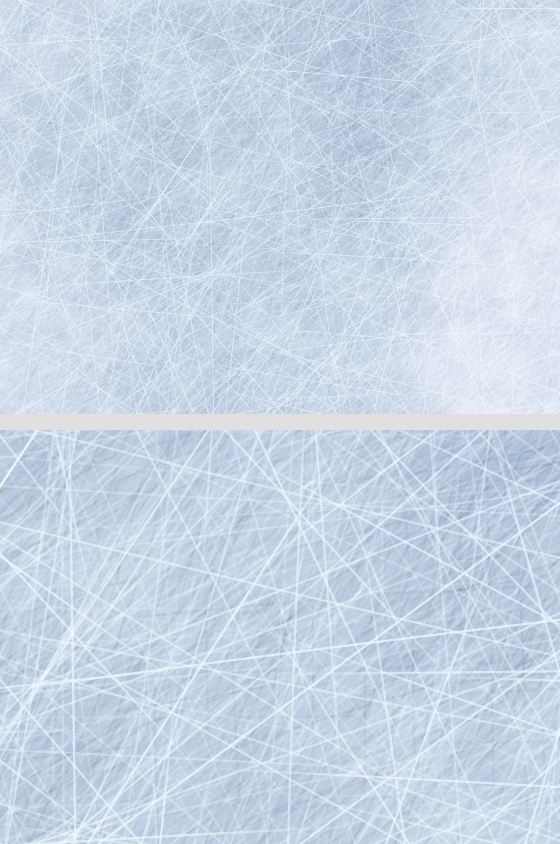
Top: the whole. Bottom: its middle third, enlarged.
Write a Shadertoy shader that draws this texture.

```glsl
// Scratched ice: a cloudy blue sheet with pale haze toward the sides,
// fine diagonal grain, and a web of long thin white scratches. Scratches
// come from many rotated grids holding one jittered stroke per cell.

const vec3 ICE_BLUE = vec3(0.700, 0.772, 0.858);
const vec3 HAZE_WHITE = vec3(0.865, 0.890, 0.942);
const vec3 SCRATCH_WHITE = vec3(0.935, 0.975, 1.0);
const int GRAIN_LAYERS = 30;
const int SCRATCH_LAYERS = 46;
const float PI = 3.14159;

float hash(vec2 p) {
    return fract(sin(dot(p, vec2(127.1, 311.7))) * 43758.5453);
}

float valueNoise(vec2 p) {
    vec2 cell = floor(p);
    vec2 f = fract(p);
    f = f * f * (3.0 - 2.0 * f);
    float low = mix(hash(cell), hash(cell + vec2(1.0, 0.0)), f.x);
    float high = mix(hash(cell + vec2(0.0, 1.0)), hash(cell + 1.0), f.x);
    return mix(low, high, f.y);
}

float cloud(vec2 p) {
    float sum = 0.0;
    float weight = 0.5;
    for (int i = 0; i < 4; i++) {
        sum += weight * valueNoise(p);
        p = mat2(0.8, 0.6, -0.6, 0.8) * p * 2.1 + 5.3;
        weight *= 0.5;
    }
    return sum / 0.9375;
}

vec2 rotate(vec2 p, float angle) {
    float c = cos(angle);
    float s = sin(angle);
    return vec2(c * p.x + s * p.y, c * p.y - s * p.x);
}

// One slightly tilted and bent stroke per cell: x = coverage, y = random tone
vec2 stroke(vec2 p, vec2 cellSize, float halfWidth, float pixel, float seed) {
    vec2 q = p / cellSize + seed * 0.37;
    q.x += hash(vec2(floor(q.y), seed));
    vec2 key = floor(q) + seed * 7.31;
    vec2 f = fract(q) - 0.5;
    float offset = (hash(key) - 0.5) * 0.44;
    float tilt = (hash(key + 19.7) - 0.5) * 0.8;
    float bend = (hash(key + 43.1) - 0.5) * 0.3;
    float dist = abs(f.y - offset - tilt * f.x - bend * f.x * f.x) * cellSize.y;
    float coverage = clamp((halfWidth - dist) / pixel + 0.5, 0.0, 1.0);
    float fade = 1.0 - smoothstep(0.25, 0.5, abs(f.x));
    return vec2(coverage * fade, hash(key + 71.9));
}

// Pale frost along both sides and in the lower right corner
float hazeAmount(vec2 uv, float mottling) {
    float sides = smoothstep(0.16, 0.52, abs(uv.x - 0.49));
    float corner = 1.0 - smoothstep(0.1, 0.75, length(uv - vec2(1.0, 0.0)));
    float lowerBand = 0.22 * (1.0 - smoothstep(0.0, 0.7, uv.y));
    float haze = 0.08 + 0.62 * sides + 0.5 * corner + lowerBand;
    return clamp(haze + (mottling - 0.5) * 0.8, 0.0, 1.0);
}

// Short faint strokes, light and dark, leaning to the upper right
float grain(vec2 p, float pixel) {
    float sum = 0.0;
    for (int i = 0; i < GRAIN_LAYERS; i++) {
        float seed = float(i) + 1.0;
        float spread = hash(vec2(seed, 3.7)) - 0.5;
        float angle = 0.25 * PI + spread * 1.7;
        vec2 mark = stroke(rotate(p, angle), vec2(0.17, 0.021), 0.001, pixel, seed);
        sum += mark.x * (mark.y - 0.5);
    }
    return sum;
}

// Combined opacity of the long scratches running in all directions
float scratches(vec2 p, float pixel) {
    float clear = 1.0;
    for (int i = 0; i < SCRATCH_LAYERS; i++) {
        float seed = float(i) + 61.0;
        float angle = PI * (float(i) + hash(vec2(seed, 8.3))) / float(SCRATCH_LAYERS);
        vec2 cellSize = vec2(mix(0.6, 1.3, hash(vec2(seed, 2.9))), 0.11);
        vec2 mark = stroke(rotate(p, angle), cellSize, 0.0009, pixel, seed);
        clear *= 1.0 - mark.x * mix(0.12, 0.8, mark.y * mark.y);
    }
    return 1.0 - clear;
}

void mainImage(out vec4 fragColor, in vec2 fragCoord) {
    vec2 uv = fragCoord / iResolution.xy;
    vec2 p = fragCoord / iResolution.y;
    float pixel = 1.0 / iResolution.y;

    // Cloudy ice body
    float haze = hazeAmount(uv, cloud(p * 3.5));
    vec3 color = mix(ICE_BLUE, HAZE_WHITE, haze);
    color += (cloud(p * 16.0 + 9.0) - 0.5) * vec3(0.10, 0.09, 0.06);

    // Surface wear
    color += grain(p, pixel) * mix(0.085, 0.05, haze) * vec3(1.0, 0.97, 0.9);
    color = mix(color, SCRATCH_WHITE, scratches(p, pixel));

    fragColor = vec4(clamp(color, 0.0, 1.0), 1.0);
}
```
